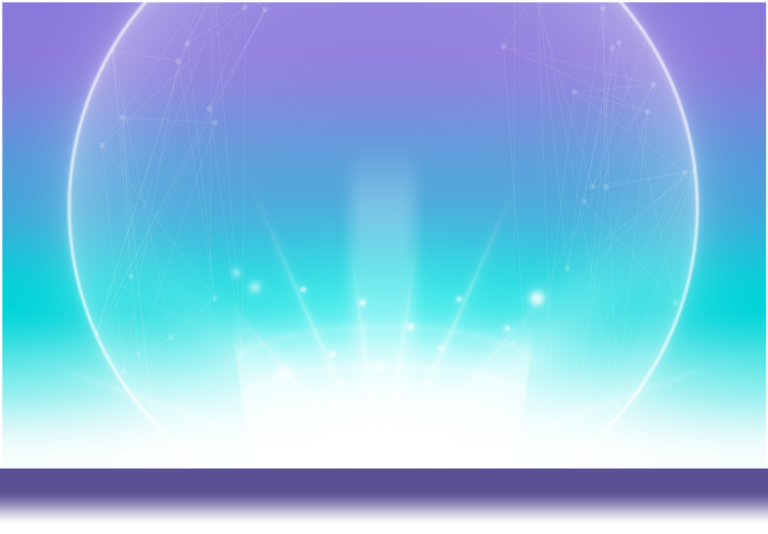
Write a WebGL 2 fragment shader that draws this background.

```glsl
#version 300 es
precision highp float;
// A translucent globe over a violet-to-cyan sky, lit from below by a white stage.
// White light (rim, rays, beam, rings, web, sparks) is summed into one amount,
// then laid over the sky gradient; a violet strip closes the bottom.
uniform vec2 u_resolution;
out vec4 outColor;

float hash(float n) { return fract(sin(n * 127.1 + 3.7) * 4375.85); }

float band(float d, float width) { return exp(-d * d / (width * width)); }

float segmentDistance(vec2 p, vec2 a, vec2 b) {
  vec2 ab = b - a;
  return length(p - a - ab * clamp(dot(p - a, ab) / dot(ab, ab), 0.0, 1.0));
}

// Vertical sky colours, y measured down from the top in canvas widths
vec3 sky(float y) {
  vec3 c = mix(vec3(0.54, 0.47, 0.86), vec3(0.27, 0.63, 0.85), smoothstep(0.06, 0.27, y));
  c = mix(c, vec3(0.0, 0.83, 0.85), smoothstep(0.24, 0.40, y));
  c = mix(c, vec3(0.42, 0.91, 0.91), smoothstep(0.395, 0.50, y));
  return mix(c, vec3(0.96, 0.99, 0.99), smoothstep(0.47, 0.60, y));
}

// Web nodes gather along the left and right flanks of the globe
vec2 webNode(float i, vec2 center, float radius) {
  float side = mod(i, 2.0) * 3.14159;
  float angle = side + (hash(i) - 0.5) * 2.3;
  float reach = radius * (1.0 - 0.42 * pow(hash(i + 50.0), 2.0));
  return center + reach * vec2(cos(angle), sin(angle));
}

float web(vec2 p, vec2 center, float radius, float px) {
  float light = 0.0;
  for (float i = 0.0; i < 40.0; i++) {
    vec2 a = webNode(i, center, radius);
    light += 0.16 * (1.0 - smoothstep(0.003, 0.003 + 1.5 * px, length(p - a)));
    for (float hop = 2.0; hop < 7.0; hop += 4.0) {
      float d = segmentDistance(p, a, webNode(i + hop, center, radius));
      light += 0.075 * band(d, max(0.0008, 0.6 * px));
    }
  }
  return light;
}

// Mirrored rays fan out from a source below the stage
float rays(vec2 p, vec2 source) {
  vec2 v = vec2(abs(p.x - source.x), source.y - p.y);
  float reach = length(v), angle = atan(v.x, v.y), light = 0.0;
  vec4 angles = vec4(0.135, 0.415, 0.70, 1.22);
  vec4 lengths = vec4(0.35, 0.46, 0.35, 0.53);
  for (int i = 0; i < 4; i++) {
    float off = (angle - angles[i]) * reach;
    float fade = 1.0 - smoothstep(0.35 * lengths[i], lengths[i], reach);
    light += fade * (0.28 * band(off, 0.0025) + 0.17 * band(off, 0.009));
  }
  // Broad soft shafts toward both flanks
  float shaft = band(angle - 0.83, 0.13) * (1.0 - smoothstep(0.25, 0.56, reach));
  return light + shaft * (p.x > source.x ? 0.30 : 0.16);
}

float sparks(vec2 p) {
  float light = 0.0;
  for (float i = 0.0; i < 13.0; i++) {
    vec2 spot = vec2(0.27 + 0.43 * fract(i * 0.618 + 0.29),
                     0.34 + 0.19 * hash(i + 9.0));
    float size = 0.003 + 0.006 * pow(hash(i + 31.0), 3.0);
    float d = length(p - spot);
    light += (0.4 + hash(i + 70.0)) * (band(d, size) + 0.2 * band(d, 2.0 * size));
  }
  return light;
}

void main() {
  float px = 1.0 / u_resolution.x;
  vec2 p = vec2(gl_FragCoord.x, u_resolution.y - gl_FragCoord.y) * px;
  vec2 center = vec2(0.499, 0.270);
  float radius = 0.409, dx = p.x - center.x;
  float d = length(p - center) - radius;
  float inside = 1.0 - smoothstep(-px, px, d);

  // Sky with a cyan bloom above the stage
  vec3 color = sky(p.y);
  vec2 bloom = (p - vec2(0.499, 0.46)) / vec2(0.24, 0.12);
  color = mix(color, vec3(0.40, 0.97, 0.96), 0.75 * exp(-dot(bloom, bloom)) * inside);

  // Globe: inner haze, outer halo and thin bright rim
  float light = inside * (0.06 + 0.34 * exp(min(d, 0.0) / 0.065));
  light += (1.0 - inside) * 0.22 * exp(-max(d, 0.0) / 0.03);
  light += 0.95 * band(d, max(0.0022, px)) + 0.12 * band(d, 0.008);
  light += inside * web(p, center, radius, px);

  // Stage: floor glow, flared curtain and central beam
  vec2 glow = (p - vec2(0.499, 0.59)) / vec2(0.27, 0.10);
  light += 3.0 * exp(-dot(glow, glow));
  float curtain = 0.198 - 0.16 * (p.y - 0.425);
  light += 0.9 * smoothstep(0.40, 0.56, p.y) * (1.0 - smoothstep(-0.003, 0.003, abs(dx) - curtain));
  light += 0.30 * smoothstep(0.17, 0.29, p.y) * (1.0 - smoothstep(0.022, 0.060, abs(dx)));

  // Stacked elliptical rings, brightest on their upper arcs
  for (float i = 0.0; i < 3.0; i++) {
    vec2 ring = vec2(0.20 - 0.018 * i, 0.055 - 0.009 * i);
    vec2 q = vec2(dx, p.y - (0.426 + 0.05 * i) - ring.y) / ring;
    float edge = (length(q) - 1.0) * ring.y;
    light += (0.14 + 0.12 * i) * band(edge, 0.004) * (1.0 - smoothstep(-0.4, 0.3, q.y));
  }

  light += rays(p, vec2(0.499, 0.633)) + sparks(p);
  color = mix(vec3(1.0), color, exp(-light));

  // Violet strip fading to white, and the white margin
  vec3 strip = mix(vec3(0.36, 0.315, 0.58), vec3(1.0), smoothstep(0.638, 0.686, p.y));
  float margin = min(min(p.x, 0.9975 - p.x + 0.003), p.y);
  color = mix(vec3(1.0), color, smoothstep(0.003 - px, 0.003 + px, margin));
  color = mix(color, strip, smoothstep(0.610 - px, 0.610 + px, p.y));
  outColor = vec4(color, 1.0);
}
```
